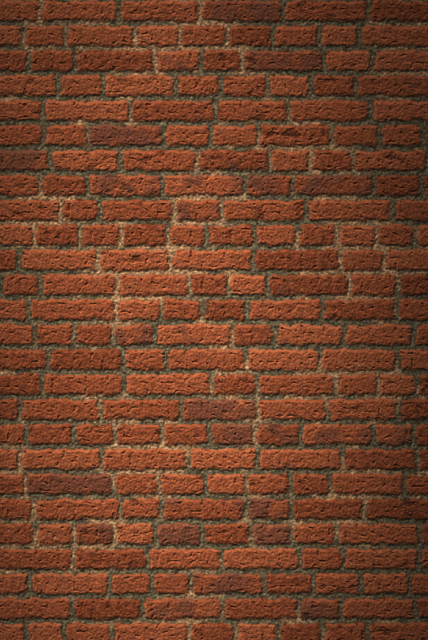
Write a Shadertoy shader that draws this texture.

```glsl
const float ROWS = 25.7;            // courses over the canvas height
const float ROW_SHIFT = 0.065;      // part of the top course cut away
const float JOINT = 0.20;           // mortar width, in courses
const float CORNER = 0.11;
const float HEADER = 1.75;          // short and long brick pitch, in courses
const float STRETCHER = 3.15;
const float ODD_LONG = 0.22;        // share of long bricks in odd and even courses
const float EVEN_LONG = 0.78;
const float EDGE_WEAR = 0.12;
const float RELIEF = 0.42;
const vec2 TO_LIGHT = vec2(-0.4, -0.92);
const vec2 GLOW_CENTER = vec2(0.40, 0.43);
const float GLOW_INNER = 1.06;
const float GLOW_OUTER = 0.56;
const vec3 CLAY_DARK = vec3(0.43, 0.215, 0.13);
const vec3 CLAY = vec3(0.53, 0.275, 0.168);
const vec3 CLAY_BRIGHT = vec3(0.61, 0.33, 0.205);
const vec3 CLAY_BURNT = vec3(0.38, 0.23, 0.175);
const vec3 MORTAR_GREY = vec3(0.39, 0.34, 0.25);
const vec3 MORTAR_TAN = vec3(0.62, 0.47, 0.33);

struct Brick {
    float dist;   // signed distance to the edge, negative inside
    vec2 id;
};

float hash(vec2 p) {
    vec3 q = fract(vec3(p.xyx) * 0.1031);
    q += dot(q, q.yzx + 33.33);
    return fract((q.x + q.y) * q.z);
}

vec2 gradient(vec2 cell) {
    float angle = 6.2832 * hash(cell + 71.0);
    return vec2(cos(angle), sin(angle));
}

float noise(vec2 p) {
    vec2 i = floor(p), f = fract(p);
    vec2 u = f * f * f * (f * (f * 6.0 - 15.0) + 10.0);
    vec2 e = vec2(1.0, 0.0);
    float a = dot(gradient(i), f);
    float b = dot(gradient(i + e.xy), f - e.xy);
    float c = dot(gradient(i + e.yx), f - e.yx);
    float d = dot(gradient(i + e.xx), f - e.xx);
    return mix(mix(a, b, u.x), mix(c, d, u.x), u.y);
}

float fbm(vec2 p) {
    float sum = 0.0, amp = 0.6;
    for (int i = 0; i < 4; i++) {
        sum += amp * noise(p);
        p = mat2(1.6, 1.2, -1.2, 1.6) * p + 17.3;
        amp *= 0.55;
    }
    return sum;
}

// Walk along a course until the brick that holds p
Brick findBrick(vec2 p) {
    p += EDGE_WEAR * vec2(noise(p * 2.3 + 5.0), 0.8 * noise(p * 1.7 + 40.0));
    p += 0.6 * EDGE_WEAR * vec2(noise(p * 5.0), noise(p * 5.0 + 90.0));
    float row = floor(p.y);
    float longShare = mod(row, 2.0) < 0.5 ? EVEN_LONG : ODD_LONG;
    float start = -0.3 - 2.0 * hash(vec2(row, 3.0));
    float width = HEADER;
    vec2 id = vec2(0.0, row);
    for (int i = 0; i < 16; i++) {
        id.x = float(i);
        width = hash(id + 13.0) < longShare ? STRETCHER : HEADER;
        width *= 0.88 + 0.24 * hash(id + 29.0);
        if (p.x < start + width) break;
        start += width;
    }
    vec2 halfSize = 0.5 * vec2(width, 1.0) - 0.5 * JOINT;
    vec2 q = abs(p - vec2(start + 0.5 * width, row + 0.5)) - halfSize + CORNER;
    float dist = length(max(q, 0.0)) + min(max(q.x, q.y), 0.0) - CORNER;
    return Brick(dist, id);
}

// Small pits everywhere, broad chipped hollows on a few bricks
float pitting(vec2 p, vec2 id) {
    float pits = smoothstep(0.2, 0.5, noise(p * vec2(4.5, 6.0) + 60.0));
    float chips = smoothstep(0.05, 0.4, fbm(p * vec2(1.3, 2.2) + id * 3.7));
    return max(0.7 * pits, chips * smoothstep(0.6, 0.9, hash(id + 53.0)));
}

float height(vec2 p) {
    Brick b = findBrick(p);
    float face = smoothstep(0.07, -0.13, b.dist);
    float grain = 0.06 * fbm(p * 3.4) + 0.05 * noise(p * 9.0);
    return 0.13 * face + grain - 0.09 * face * pitting(p, b.id);
}

void mainImage(out vec4 fragColor, in vec2 fragCoord) {
    vec2 uv = fragCoord / iResolution.xy;
    float unit = ROWS / iResolution.y;
    vec2 p = vec2(fragCoord.x * unit, ROWS - fragCoord.y * unit + ROW_SHIFT);
    Brick b = findBrick(p);
    float grain = fbm(p * 4.5 + 31.0);

    // Fired clay with a tone for each brick
    float tone = 0.8 * hash(b.id + 83.0) + 0.1 + grain;
    vec3 clay = mix(CLAY_DARK, CLAY, smoothstep(-0.1, 0.45, tone));
    clay = mix(clay, CLAY_BRIGHT, smoothstep(0.4, 1.1, tone));
    float burnt = smoothstep(0.86, 1.0, hash(b.id + 117.0) + 0.4 * fbm(p * 0.9));
    clay = mix(clay, CLAY_BURNT, 0.7 * burnt);
    clay *= 1.0 - 0.3 * pitting(p, b.id);

    // Gritty mortar, tan in patches that also smear over the bricks
    float patchNoise = fbm(p * vec2(0.32, 0.24) + 8.0) + 0.3 * noise(p * 1.3);
    float tan01 = smoothstep(-0.04, 0.24, patchNoise);
    vec3 mortar = mix(MORTAR_GREY, MORTAR_TAN, tan01);
    mortar *= 1.0 + 0.55 * grain + 0.45 * noise(p * 8.0);
    float smear = tan01 * smoothstep(0.1, 0.4, fbm(p * 1.6 + 22.0));
    clay = mix(clay, MORTAR_TAN * (0.9 + 0.5 * grain), 0.22 * smear);

    float aa = max(unit, 0.045);
    vec3 color = mix(mortar, clay, smoothstep(aa, -aa, b.dist));

    // Raking light over the relief, shaded joints, broad falloff
    float stepSize = 0.055;
    float slope = (height(p) - height(p + TO_LIGHT * stepSize)) / stepSize;
    color *= clamp(1.0 + RELIEF * slope, 0.45, 1.35);
    color *= 1.0 - 0.13 * smoothstep(0.08, 0.0, abs(b.dist - 0.02));
    float away = length((uv - GLOW_CENTER) * vec2(1.0, 0.75));
    color *= mix(GLOW_INNER, GLOW_OUTER, smoothstep(0.12, 0.74, away));
    fragColor = vec4(clamp(color, 0.0, 1.0), 1.0);
}
```
